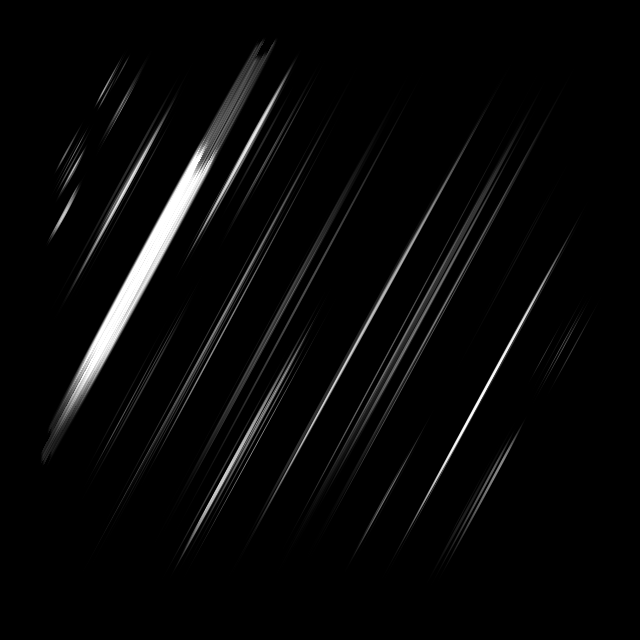
This background is drawn by a Shadertoy shader. Its source:

```glsl
// Slanted light streaks on black: loose bundles of thin tapered strands,
// clipped by an invisible square, and one broad fibrous beam of white light.
// Lanes and strands come from hashes; the beam's fibres from gradient noise.

const float ANGLE = 1.0734;          // streak direction, radians
const float FRAME = 0.43;            // half side of the square holding the streaks
const int BUNDLES = 15;
const int STRANDS = 10;
const float FIRST_LANE = -0.48;      // position across the streaks
const float LANE_STEP = 0.0595;
const float LANE_JITTER = 0.034;
const vec2 SPREAD = vec2(0.005, 0.027);      // narrowest and widest bundle
const vec2 STRAND_HALF = vec2(0.0005, 0.0028);
const float STRAND_TILT = 0.010;
const float SEED = 17.0;

const float BEAM_LANE = -0.280;
const float BEAM_HALF = 0.0195;
const float BEAM_FIBRES = 420.0;
const float BEAM_DROP = 0.135;       // where the white core ends at the top
const vec2 BEAM_FADE = vec2(-0.36, -0.19);   // dim to bright at the bottom

vec4 hash4(vec2 p) {
    vec4 q = fract(p.xyxy * vec4(0.1031, 0.1030, 0.0973, 0.1099));
    q += dot(q, q.wzxy + 33.33);
    return fract((q.xxyz + q.yzzw) * q.zywx);
}

float cornerSlope(vec2 cell, vec2 offset) {
    return dot(hash4(cell + 200.0).xy * 2.0 - 1.0, offset);
}

float gradientNoise(vec2 p) {
    vec2 i = floor(p), f = p - i;
    vec2 s = f * f * f * (f * (f * 6.0 - 15.0) + 10.0);
    vec2 e = vec2(1.0, 0.0);
    return mix(mix(cornerSlope(i, f), cornerSlope(i + e, f - e), s.x),
               mix(cornerSlope(i + e.yx, f - e.yx), cornerSlope(i + 1.0, f - 1.0), s.x), s.y);
}

// Start and end, along the streak direction, of the line at distance u in the square.
vec2 chord(float u, vec2 along, vec2 across) {
    vec2 mid = -across * u / along;
    vec2 reach = FRAME / along;
    return vec2(max(mid.x - reach.x, mid.y - reach.y),
                min(mid.x + reach.x, mid.y + reach.y));
}

// Lens-shaped strand; uv is (distance across, position along).
float strand(vec2 uv, vec2 span, float halfWidth, float peak, float pixel) {
    float t = (uv.y - span.x) / max(span.y - span.x, 0.001);
    if (t <= 0.0 || t >= 1.0) return 0.0;
    float swell = smoothstep(0.0, peak, t) * (1.0 - smoothstep(peak, 1.0, t));
    float w = halfWidth * sqrt(swell);
    float cover = clamp((w - abs(uv.x)) / pixel + 0.5, 0.0, 1.0);
    return swell * cover * min(1.0, 2.0 * w / pixel + 0.15);
}

float beam(float u, float v, vec2 span, float pixel) {
    float x = u - BEAM_LANE;
    if (abs(x) > BEAM_HALF * 1.2) return 0.0;
    float t = (v - span.x) / (span.y - span.x) * 2.0 - 1.0;
    float w = BEAM_HALF * (1.0 - 0.22 * t * t);
    float body = 1.0 - smoothstep(w - 0.004 - pixel, w, abs(x));

    // Ragged steps from fibre to fibre, most visible at the ends.
    float ragged = v + 0.035 * (hash4(vec2(floor(x * 230.0) + 90.0, 5.0)).x - 0.5);
    body *= smoothstep(span.x, span.x + 0.012, ragged)
          * (1.0 - smoothstep(span.y - 0.015, span.y, ragged));

    float top = smoothstep(BEAM_DROP - 0.025, BEAM_DROP + 0.02, ragged);
    float bottom = smoothstep(BEAM_FADE.x, BEAM_FADE.y, ragged);
    float gain = mix(1.0, 0.36 - 0.9 * max(v - BEAM_DROP, 0.0), top) * mix(0.12, 1.0, bottom);
    float fibre = gradientNoise(vec2(x * BEAM_FIBRES, v * 5.0))
                + 0.5 * gradientNoise(vec2(x * BEAM_FIBRES * 2.3 + 40.0, v * 9.0));
    float contrast = mix(1.0, 0.4, bottom * (1.0 - top));
    float shade = 1.0 - 0.25 * smoothstep(0.0, BEAM_HALF, x);
    return body * clamp(gain * shade * (1.06 + contrast * fibre), 0.0, 1.0);
}

void mainImage(out vec4 fragColor, in vec2 fragCoord) {
    float size = min(iResolution.x, iResolution.y);
    float pixel = 1.0 / size;
    vec2 p = (fragCoord - 0.5 * iResolution.xy) * pixel;
    vec2 along = vec2(cos(ANGLE), sin(ANGLE));
    vec2 across = vec2(along.y, -along.x);
    float u = dot(p, across), v = dot(p, along);

    float light = 0.0;
    for (int i = 0; i < BUNDLES; i++) {
        vec4 b = hash4(vec2(float(i) + SEED, SEED * 3.0));
        float lane = FIRST_LANE + LANE_STEP * float(i) + LANE_JITTER * (b.x - 0.5);
        float spread = mix(SPREAD.x, SPREAD.y, b.y * b.y);
        if (abs(u - lane) > spread + 0.01) continue;
        vec2 full = chord(lane, along, across);
        float middle = mix(full.x, full.y, 0.4 + 0.2 * b.y);
        float power = mix(0.2, 1.0, b.z);

        for (int j = 0; j < STRANDS; j++) {
            vec2 id = vec2(float(i) * 7.0 + SEED, float(j) * 3.0 + 61.0);
            vec4 h = hash4(id), k = hash4(id + 131.0);
            float x = h.x - 0.5;
            float offset = spread * x * (0.5 + 4.0 * x * x);
            // Some bundles part in the middle, some keep only one half.
            vec2 span = full;
            float side = b.w > 0.85 ? b.x : k.w;
            if (b.w > 0.6) span = side < 0.5 ? vec2(full.x, middle) : vec2(middle, full.y);
            span = mix(span.xx, span.yy, vec2(0.3 * k.x * k.x, 1.0 - 0.3 * k.y * k.y));
            float tilt = STRAND_TILT * (k.z - 0.5) * (v - 0.5 * (span.x + span.y));
            float halfWidth = mix(STRAND_HALF.x, STRAND_HALF.y, h.y * h.y * h.y);
            float glow = strand(vec2(u - lane - offset - tilt, v), span, halfWidth,
                                mix(0.25, 0.75, h.z), pixel);
            light += (1.0 - light) * glow * power * mix(0.2, 0.95, h.w * h.w);
        }
    }
    light = max(light, beam(u, v, chord(u, along, across), pixel));
    fragColor = vec4(vec3(light), 1.0);
}
```
